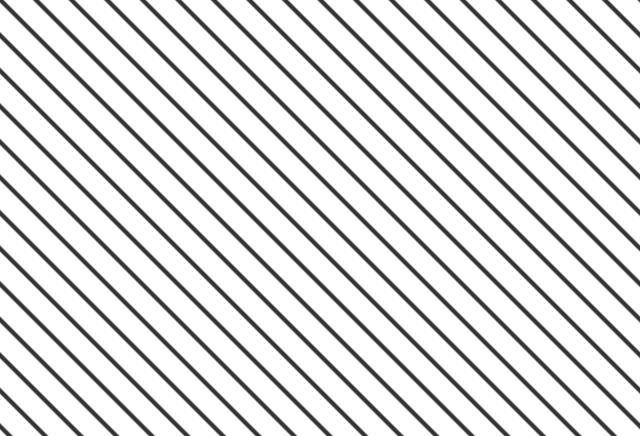
A Shadertoy shader for this pattern:

```glsl
#define STRIPES_ACROSS 18.0
#define STRIPE_WIDTH 0.0067
#define EDGE_SOFTNESS 0.0018
#define PHASE 0.012
#define PAPER vec3(1.0)
#define INK vec3(0.2)

// Distance to the nearest falling 45 degree line, in canvas widths
float stripeDistance(vec2 p) {
    float across = (p.x + p.y) * STRIPES_ACROSS - PHASE;
    float offset = abs(fract(across + 0.5) - 0.5);
    return offset / (STRIPES_ACROSS * sqrt(2.0));
}

void mainImage(out vec4 fragColor, in vec2 fragCoord) {
    // Canvas widths, measured from the top left corner
    vec2 p = (fragCoord - vec2(0.0, iResolution.y)) / iResolution.x;

    // Soft edge, never narrower than about a pixel
    float edge = max(EDGE_SOFTNESS, 0.7 / iResolution.x);
    float d = stripeDistance(p) - 0.5 * STRIPE_WIDTH;
    float ink = 1.0 - smoothstep(-edge, edge, d);

    fragColor = vec4(mix(PAPER, INK, ink), 1.0);
}
```
